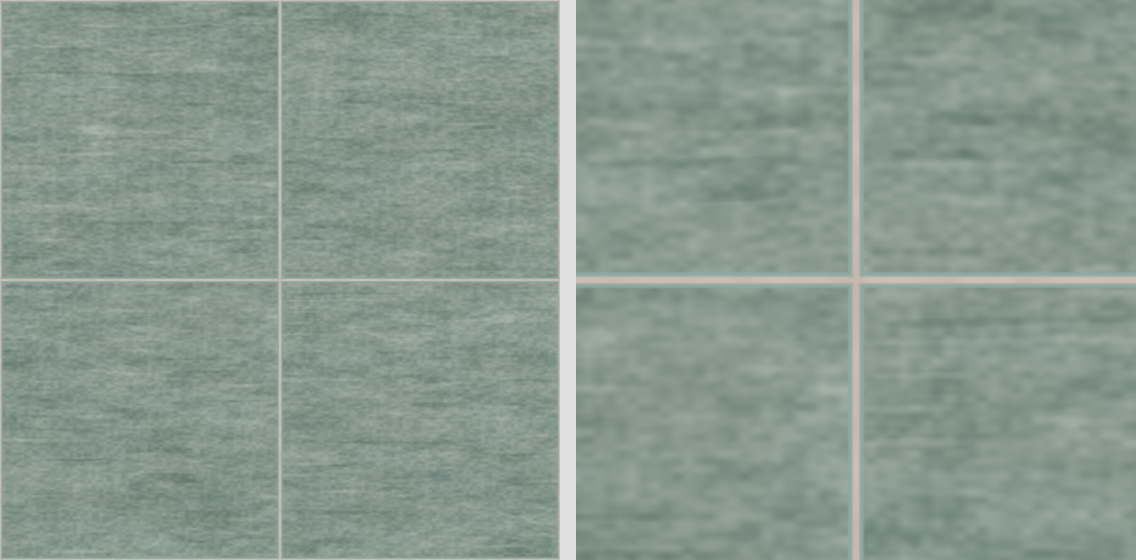
Left, the full canvas; right, a detail of the centre.
Give the GLSL for this texture, as a WebGL 1 fragment shader.

```glsl
precision highp float;
// Two by two square tiles of grey-green stone with fine horizontal grain.
// Stretched value noise, reseeded per tile, gives streaks, tint and speckle;
// the distance to the tile edge draws pale pink grout with a cool rim.

uniform vec2 u_resolution;

float hash(vec2 p) {
  return fract(sin(dot(p, vec2(127.1, 311.7))) * 43758.5453);
}

float noise(vec2 p) {
  vec2 i = floor(p);
  vec2 f = fract(p);
  f = f * f * (3.0 - 2.0 * f);
  return mix(mix(hash(i), hash(i + vec2(1.0, 0.0)), f.x),
             mix(hash(i + vec2(0.0, 1.0)), hash(i + vec2(1.0, 1.0)), f.x), f.y);
}

// Layered streaks, long and broad to short and fine, centred on zero
float grain(vec2 p) {
  float sum = 0.0;
  float weight = 0.25;
  vec2 scale = vec2(6.0, 28.0);
  for (int i = 0; i < 4; i++) {
    sum += weight * (noise(p * scale + float(i) * 17.3) - 0.5);
    scale *= vec2(2.4, 1.85);
    weight *= 1.05;
  }
  return sum;
}

vec3 stone(vec2 p) {
  // Gentle sag in the grain direction
  p.y += 0.008 * (noise(p * vec2(7.0, 9.0)) - 0.5);
  float tone = 0.2 * grain(p);
  tone += 0.025 * (noise(p * vec2(3.0, 7.0) + 5.0) - 0.5);

  // Sparse dark and light fibres
  tone -= 0.055 * smoothstep(0.68, 0.98, noise(p * vec2(13.0, 95.0) + 31.0));
  tone += 0.055 * smoothstep(0.68, 0.98, noise(p * vec2(11.0, 100.0) + 67.0));

  // Fine speckle
  tone += 0.07 * (noise(p * vec2(150.0, 220.0)) - 0.5);

  // Drift between olive and blue-green
  float tint = noise(p * vec2(10.0, 32.0) + 43.0) - 0.5;
  return vec3(0.529, 0.595, 0.554) + tone * vec3(1.05, 0.92, 0.9)
       + tint * vec3(-0.006, 0.006, 0.024);
}

void main() {
  vec2 uv = gl_FragCoord.xy / u_resolution;
  float pixel = 1.0 / min(u_resolution.x, u_resolution.y);
  vec2 tile = floor(uv * 2.0);
  vec2 local = fract(uv * 2.0);
  vec2 seed = vec2(hash(tile + 1.7), hash(tile + 8.3)) * 9.0;
  vec3 color = stone(local * 0.5 + seed);

  // Distance to the nearest joint, in canvas units
  vec2 edge = 0.5 * min(local, 1.0 - local);
  float d = min(edge.x, edge.y);

  // Cool rim, then the soft grout line
  float soft = max(0.7 * pixel, 0.0013);
  float rim = 1.0 - smoothstep(0.0036, 0.0036 + 1.6 * soft, d);
  color = mix(color, vec3(0.56, 0.67, 0.64), 0.9 * rim);
  float grout = 1.0 - smoothstep(0.0021 - soft, 0.0021 + soft, d);
  vec3 groutColor = vec3(0.79, 0.735, 0.695) + 0.04 * (noise(uv * 90.0) - 0.5);
  color = mix(color, groutColor, grout);

  gl_FragColor = vec4(color, 1.0);
}
```
